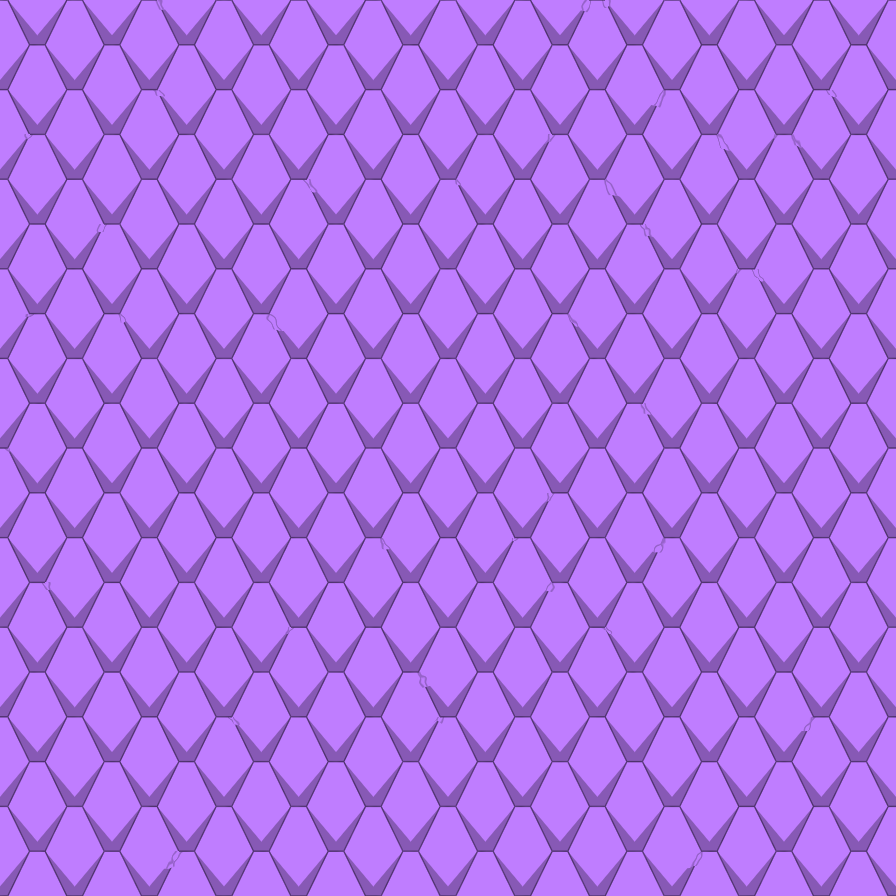
A Shadertoy shader for this pattern:

```glsl
// Overlapping violet hexagonal scales with shaded lower rims and a few chipped edges.

const vec2 GRID = vec2(12.0, 10.0); // scales across and down, per interleaved set

float hash(vec2 p) {
    vec3 h = fract(vec3(p.xyx) * 0.1031);
    h += dot(h, h.yzx + 33.33);
    return fract((h.x + h.y) * h.z);
}

// Value noise that wraps after the given number of lattice cells.
float wrappedNoise(vec2 uv, float cells) {
    vec2 p = uv * cells, i = floor(p), f = fract(p);
    f = f * f * (3.0 - 2.0 * f);
    vec2 a = mod(i, cells), b = mod(i + 1.0, cells);
    return mix(mix(hash(a), hash(vec2(b.x, a.y)), f.x),
               mix(hash(vec2(a.x, b.y)), hash(b), f.x), f.y);
}

// Signed distances to the slanted sides (x) and the flat ends (y) of a scale.
vec2 scaleSides(vec2 q) {
    q = abs(q);
    return vec2(dot(q, vec2(0.899, 0.437)) - 0.0297, q.y - 0.05);
}

float coverage(float d, float px) {
    return clamp(0.5 - d / px, 0.0, 1.0);
}

void mainImage(out vec4 fragColor, in vec2 fragCoord) {
    vec2 uv = fragCoord / iResolution.xy;
    float px = 1.0 / min(iResolution.x, iResolution.y);
    vec2 p = uv * GRID;

    // Pick the containing scale from the two interleaved sets.
    vec2 centerA = vec2(floor(p.x) + 0.5, floor(p.y + 0.5));
    vec2 centerB = vec2(floor(p.x + 0.5), floor(p.y) + 0.5);
    vec2 sidesA = scaleSides((p - centerA) / GRID);
    vec2 sidesB = scaleSides((p - centerB) / GRID);
    bool inA = max(sidesA.x, sidesA.y) < max(sidesB.x, sidesB.y);
    vec2 center = inA ? centerA : centerB;
    vec2 sides = inA ? sidesA : sidesB;
    vec2 q = (p - center) / GRID;

    // Shaded V along the lower rim.
    float rim = dot(vec2(abs(q.x), -q.y), vec2(0.766, 0.643)) - 0.0253;
    float shade = coverage(-rim, px);

    // Identify the slanted edge by the scale above it, so both sides agree.
    float side = q.x < 0.0 ? -1.0 : 1.0;
    vec2 upper = center;
    if (q.y > 0.0) {
        upper += vec2(0.5 * side, 0.5);
        side = -side;
    }
    vec2 edgeId = mod(upper, GRID) * 2.0 + vec2(side * 0.5 + 0.5, 0.0) * 37.0;

    // Ragged chips that eat the upper end of some edges.
    float rough = wrappedNoise(uv, 160.0) - 0.5;
    float worn = step(hash(edgeId + 5.3), 0.07);
    float depth = 0.004 + 0.014 * hash(edgeId + 19.7);
    float along = (upper.y - p.y) / GRID.y;
    float chip = worn * coverage(along - depth - 0.008 * rough, px);
    shade *= 1.0 - chip;

    // Outlines, with a faint wandering scuff left inside each chip.
    float slantLine = coverage(abs(sides.x) - 0.0008, px) * (1.0 - chip);
    float flatLine = coverage(abs(sides.y) - 0.0008, px);
    float outline = max(slantLine, flatLine) * (0.9 + 0.2 * rough);
    float scuff = chip * coverage(abs(sides.x + 0.0022 + 0.005 * rough) - 0.0009, px);

    vec3 color = mix(vec3(0.75, 0.49, 1.0), vec3(0.53, 0.35, 0.71), shade);
    color = mix(color, vec3(0.55, 0.36, 0.74), scuff * 0.8);
    color = mix(color, vec3(0.30, 0.19, 0.42), outline);
    fragColor = vec4(color, 1.0);
}
```
